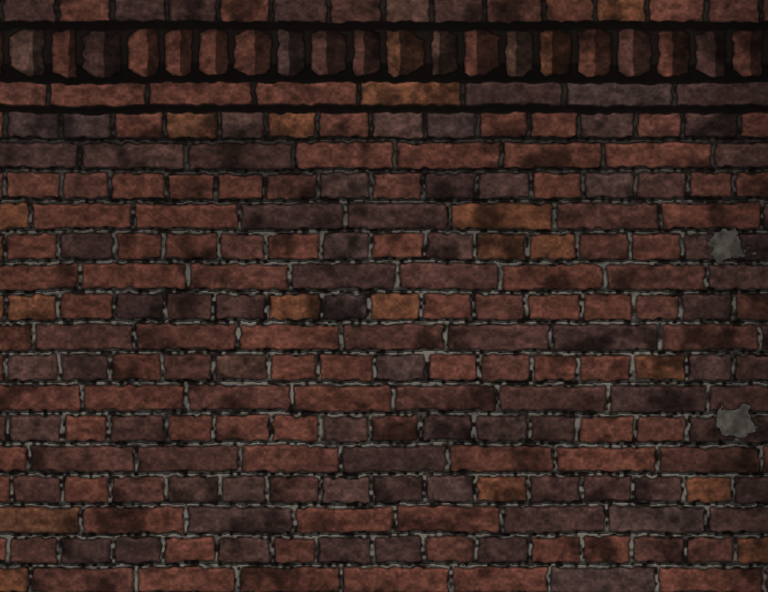
This texture is drawn by a WebGL 2 fragment shader. Its source:

```glsl
#version 300 es
precision highp float;
// Weathered dark brick wall: alternating header and stretcher courses under a dog-tooth frieze.
uniform vec2 u_resolution;
out vec4 fragColor;

const float COURSES = 19.52; // canvas height in brick courses
const vec3 SOOT = vec3(0.09, 0.072, 0.063);
const vec3 MORTAR = vec3(0.40, 0.38, 0.35);

float hash(vec2 p) {
  vec3 q = fract(p.xyx * vec3(0.1031, 0.1030, 0.0973));
  q += dot(q, q.yzx + 33.33);
  return fract((q.x + q.y) * q.z);
}

float noise(vec2 p) {
  vec2 i = floor(p), f = fract(p);
  f = f * f * (3.0 - 2.0 * f);
  return mix(mix(hash(i), hash(i + vec2(1, 0)), f.x),
             mix(hash(i + vec2(0, 1)), hash(i + vec2(1, 1)), f.x), f.y);
}

float fbm(vec2 p) {
  float sum = 0.0, gain = 0.53;
  for (int i = 0; i < 4; i++) {
    sum += gain * noise(p);
    p = p * 2.07 + 17.3;
    gain *= 0.5;
  }
  return sum;
}

float roundedBox(vec2 p, vec2 halfSize, float r) {
  vec2 q = abs(p) - halfSize + r;
  return length(max(q, 0.0)) + min(max(q.x, q.y), 0.0) - r;
}

// Uneven position of an upright joint, in courses
float jointAt(float i, float row, float pitch) {
  return i * pitch + 0.24 * (hash(vec2(i + 40.0, row + 70.0)) - 0.5);
}

// Soft dark line centred on a height
float ledge(float y, float centre, float halfWidth) {
  return 1.0 - smoothstep(halfWidth * 0.4, halfWidth, abs(y - centre));
}

vec3 brickColour(vec2 id, vec2 p) {
  float tone = hash(id + 31.0);
  vec3 c = mix(vec3(0.225, 0.162, 0.150), vec3(0.325, 0.198, 0.162), smoothstep(0.0, 0.7, tone));
  c = mix(c, vec3(0.39, 0.245, 0.165), 0.65 * step(0.86, hash(id + 57.0)));
  c = mix(c, vec3(0.25, 0.20, 0.19), 0.6 * step(0.84, hash(id + 83.0)));
  float stain = smoothstep(0.52, 0.78, fbm(p * 0.9 + id * 3.1));
  c *= (0.62 + 0.78 * fbm(p * vec2(3.5, 5.0))) * (1.0 - 0.45 * stain);
  return c * (0.86 + 0.28 * noise(p * 11.0));
}

void main() {
  float aa = COURSES / u_resolution.y;
  vec2 p = vec2(gl_FragCoord.x, u_resolution.y - gl_FragCoord.y) * aa; // y runs down
  vec2 w = p + 0.09 * (vec2(noise(p * 4.0), noise(p * 4.0 + 40.0)) - 0.5);
  w.y += 0.09 * (noise(p * 0.35 + 9.0) - 0.5);

  // Course layout: top, height, brick pitch and offset
  float row = floor(w.y - 3.63), top = row + 3.63, high = 1.0;
  bool stretcher = mod(row, 2.0) > 0.5;
  float pitch = stretcher ? 3.45 : 1.715;
  float offset = stretcher ? (mod(row, 4.0) < 2.0 ? 2.70 : 0.99) : 0.26;
  if (row < -0.5) offset = 1.48;
  bool frieze = w.y > 0.80 && w.y < 2.66;
  if (frieze) {
    row = -3.0; top = 0.80; high = 1.86; pitch = 1.253; offset = 0.23;
  } else if (w.y <= 0.80) {
    row = -4.0; top = -0.20; pitch = 1.78; offset = 0.07;
  }

  // Find the brick between two uneven joints
  float x = w.x - offset, i = floor(x / pitch);
  if (x < jointAt(i, row, pitch)) i -= 1.0;
  else if (x > jointAt(i + 1.0, row, pitch)) i += 1.0;
  float left = jointAt(i, row, pitch), right = jointAt(i + 1.0, row, pitch);
  vec2 id = vec2(i + 20.0, row + 10.0);
  vec2 local = vec2(x - 0.5 * (left + right), w.y - top - 0.5 * high);
  vec2 halfSize = 0.5 * vec2(right - left, high) - vec2(0.085, 0.085 + 0.025 * hash(id));
  float d = roundedBox(local, halfSize, 0.07);
  vec3 brick = brickColour(id, p);

  // Dog-tooth bricks: a ridge between two faces, with pointed ends
  if (frieze) {
    float ridge = 0.16 * sin(p.x * 0.24 + 1.2) + 0.16 * (hash(id + 5.0) - 0.5);
    float side = local.x - ridge;
    d = max(d + 0.035, (abs(local.y) + 0.62 * abs(side) - 0.94) * 0.85);
    brick *= mix(0.98, 0.52, smoothstep(-0.04, 0.04, side));
    brick *= 0.72 + 0.28 * smoothstep(-0.9, -0.2, local.y);
  }
  d += 0.075 * (fbm(p * 5.0 + 3.0) - 0.5);

  // Crumbling mortar, sooty near the cornice and shaded below each brick
  float clean = mix(0.18, 1.0, smoothstep(2.5, 10.0, p.y));
  float grit = smoothstep(0.22, 0.72, noise(p * 8.0) * 0.6 + fbm(p * 2.3) * 0.4);
  vec3 joint = mix(SOOT, MORTAR, grit * clean * (frieze ? 0.15 : 1.0));
  joint *= mix(0.48, 1.0, smoothstep(-0.01, 0.07, d));
  joint *= 1.0 - 0.45 * smoothstep(0.30, 0.44, local.y);

  // Worn arrises
  brick *= mix(1.0, 0.70, smoothstep(-0.09, 0.0, d));
  brick *= 1.0 + 0.16 * smoothstep(-0.24, -0.36, local.y) * (frieze ? 0.0 : 1.0);
  vec3 colour = mix(brick, joint, smoothstep(-aa, aa, d));

  // Shadows of the projecting courses
  float shade = max(ledge(w.y, 0.86, 0.20), ledge(w.y, 2.64, 0.15));
  shade = max(shade, ledge(w.y, 3.60, 0.20));
  colour = mix(colour, SOOT * 0.55, 0.88 * shade);

  // Broken patches of render at the right edge
  for (int k = 0; k < 2; k++) {
    vec2 q = p - vec2(24.2, 8.2 + 5.8 * float(k));
    float patchEdge = length(q * vec2(0.9, 1.1)) - 0.52 + 1.1 * (fbm(p * 2.4) - 0.5);
    vec3 render = MORTAR * (0.45 + 0.65 * fbm(p * 4.0));
    colour = mix(colour, SOOT, 0.6 * (1.0 - smoothstep(0.0, 0.22, patchEdge)));
    colour = mix(colour, render, 1.0 - smoothstep(-0.06, 0.06, patchEdge));
  }

  // Broad grime
  colour *= 0.86 + 0.30 * fbm(p * 0.35 + 6.0);
  colour *= 1.0 - 0.22 * smoothstep(22.0, 25.0, p.x);
  fragColor = vec4(colour, 1.0);
}
```
